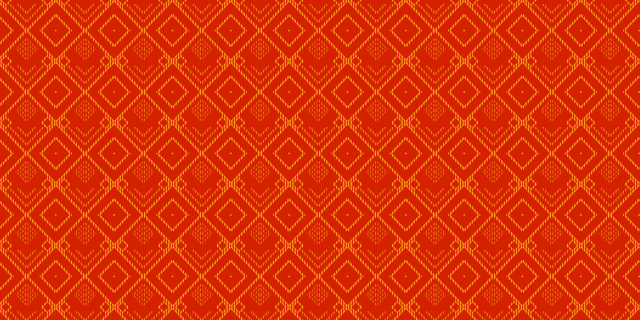
This pattern is drawn by a Shadertoy shader. Its source:

```glsl
const vec2 PERIOD = vec2(0.1823, 0.1921);
const vec2 ORIGIN = vec2(0.9036, 0.5205);
const float COLUMNS = 24.0;
const int SAMPLES = 5;
const vec3 RED = vec3(0.83, 0.13, 0.0);
const vec3 ORANGE = vec3(1.0, 0.61, 0.115);

float diamond(vec2 p, float radius) {
    return abs(p.x) + abs(p.y) - radius;
}

// Distance from the middle of a thread column, 0 to 0.5
float columnOffset(float x) {
    return abs(fract(abs(x) * COLUMNS) - 0.5);
}

// Tapered vertical teeth standing on the contour d = 0
float comb(float d, float x, float toothLength, float toothWidth) {
    float t = d / toothLength;
    float inside = step(0.0, t) * step(t, 1.0);
    return inside * step(columnOffset(x), toothWidth * (1.0 - 0.7 * t));
}

// Fine broken threads arranged in nested diamonds
float threadFan(vec2 p, float radius, float spacing) {
    float d = diamond(p, radius);
    float ring = step(fract(d / spacing), 0.6);
    return step(d, 0.0) * ring * step(columnOffset(p.x), 0.22);
}

float motif(vec2 p) {
    // Cell centred on the framed diamond, and the cell shifted to its corner
    vec2 q = fract(p) - 0.5;
    vec2 corner = fract(p + 0.5) - 0.5;

    // Large lattice and framed diamond
    float ink = comb(diamond(q, 0.47), q.x, 0.06, 0.42);
    ink = max(ink, comb(diamond(q, 0.235), q.x, 0.05, 0.46));
    ink = max(ink, step(diamond(q, 0.018), 0.0));

    // Pair of small diamonds beside each lattice crossing
    vec2 side = vec2(abs(q.x) - 0.143, corner.y);
    ink = max(ink, comb(diamond(side, 0.075), q.x, 0.04, 0.46));

    // Broken threads above and nested chevrons below the corner centre
    ink = max(ink, 0.6 * threadFan(corner - vec2(0.0, 0.2), 0.22, 0.07));
    float lower = step(corner.y, -0.07);
    float chevron = max(comb(diamond(corner, 0.34), corner.x, 0.05, 0.36),
                        comb(diamond(corner, 0.2), corner.x, 0.05, 0.36));
    return max(ink, 0.75 * lower * chevron);
}

// Average of a regular grid of samples inside one pixel
float smoothMotif(vec2 fragCoord, float canvasHeight) {
    float total = 0.0;
    for (int j = 0; j < SAMPLES; j++) {
        for (int i = 0; i < SAMPLES; i++) {
            vec2 offset = (vec2(i, j) + 0.5) / float(SAMPLES) - 0.5;
            vec2 uv = (fragCoord + offset) / canvasHeight;
            total += motif((uv - ORIGIN) / PERIOD + 0.5);
        }
    }
    return total / float(SAMPLES * SAMPLES);
}

void mainImage(out vec4 fragColor, in vec2 fragCoord) {
    float ink = smoothMotif(fragCoord, iResolution.y);
    fragColor = vec4(mix(RED, ORANGE, ink), 1.0);
}
```
